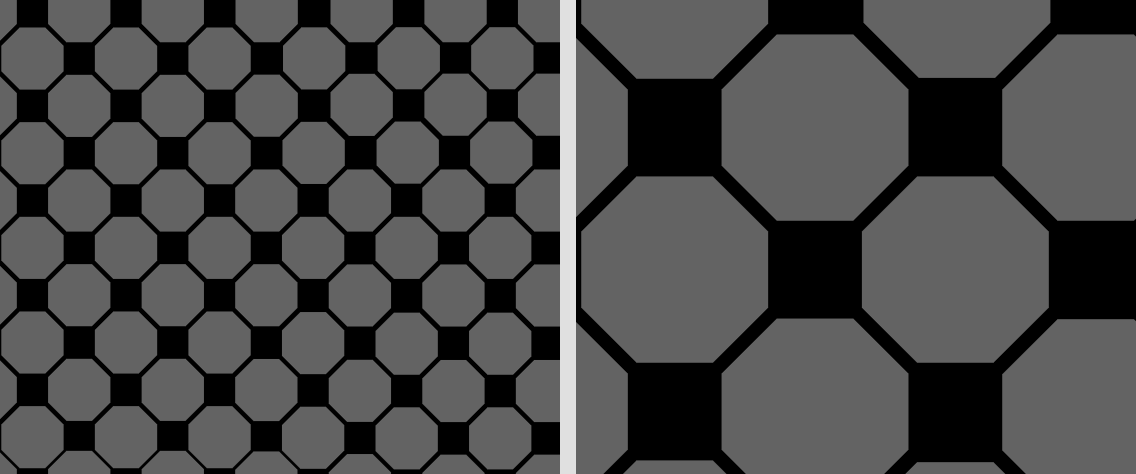
Left: the whole. Right: its middle third, enlarged.
Reproduce this pattern procedurally as a WebGL 1 fragment shader.

```glsl
precision highp float;

// Flat grey octagons on a black ground, set in a checkerboard so that black
// squares and thin diagonal joints remain. Each pixel takes the closest octagon
// of the cells around it; a slight drift of the tiles loosens the grid.

uniform vec2 u_resolution;

// Signed distance to an octagon, in column pitches.
float octagon(vec2 p) {
  p = abs(p);
  return max(max(p.x, p.y) - 0.666, (p.x + p.y - 0.938) * 0.7071);
}

// Uneven laying: tiles slip towards the right side and in the lowest row.
vec2 tileDrift(vec2 cell) {
  float right = smoothstep(4.0, 8.0, cell.x);
  float upper = 1.0 - smoothstep(2.0, 4.0, cell.y);
  float lower = smoothstep(5.5, 7.0, cell.y);
  float lastRow = step(9.5, cell.y);
  return vec2(0.045 * right * upper,
              0.025 * right * (lower - upper * smoothstep(0.5, 2.0, cell.y))
              - 0.055 * lastRow * (1.0 - right));
}

void main() {
  // Grid coordinates: columns from the left, rows from the top.
  vec2 uv = gl_FragCoord.xy / u_resolution;
  vec2 grid = vec2(uv.x, 1.0 - uv.y) * vec2(11.972, 10.015) - vec2(0.694, 0.237);
  vec2 nearest = floor(grid + 0.5);

  // Union of the octagons on the odd cells of the checkerboard.
  float dist = 1.0;
  for (int j = -1; j <= 1; j++) {
    for (int i = -1; i <= 1; i++) {
      vec2 cell = nearest + vec2(float(i), float(j));
      if (mod(cell.x + cell.y, 2.0) > 0.5) {
        vec2 offset = grid - cell - tileDrift(cell);
        dist = min(dist, octagon(offset * vec2(1.0, 1.015)));
      }
    }
  }

  // One pixel of edge smoothing.
  float pixel = 11.972 / u_resolution.x;
  float tile = clamp(0.5 - dist / pixel, 0.0, 1.0);
  gl_FragColor = vec4(vec3(0.39) * tile, 1.0);
}
```
